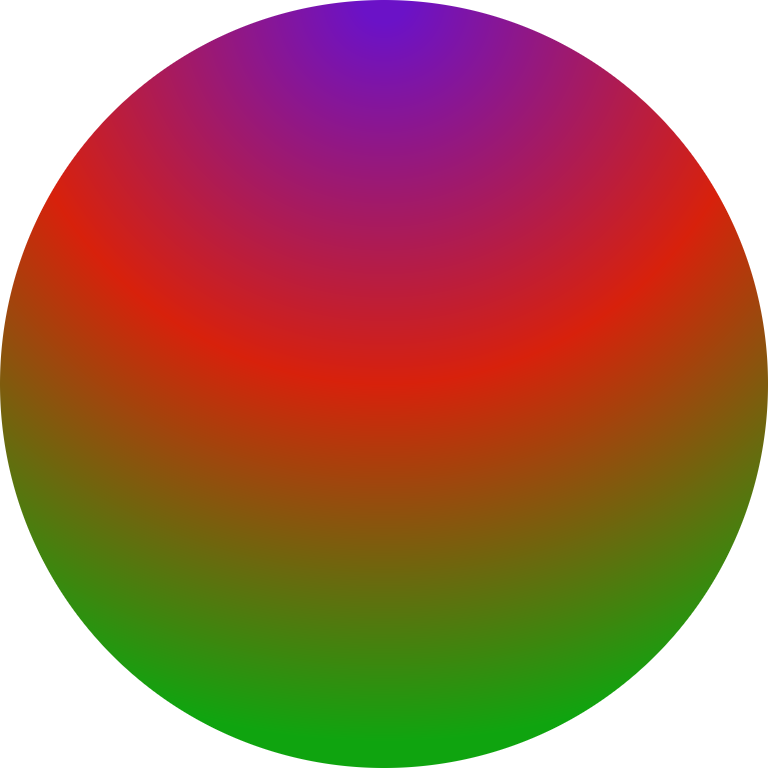
A Shadertoy shader for this background:

```glsl
// A full-width disc on white, filled with a three-stop radial gradient.
// The gradient is centred on the disc's top point, so its violet, red and
// green bands bend as arcs; the rim is antialiased over one pixel.

#define VIOLET vec3(0.42, 0.07, 0.78)
#define RED vec3(0.845, 0.13, 0.045)
#define GREEN vec3(0.06, 0.645, 0.06)
#define PAPER vec3(1.0)
#define DISC_CENTER vec2(0.5, 0.5)
#define DISC_RADIUS 0.5
#define GRADIENT_CENTER vec2(0.5, 1.0)
#define VIOLET_STOP 0.03
#define RED_STOP 0.5
#define GREEN_STOP 0.965

// Position of t between two stops, held at 0 and 1 outside them
float ramp(float start, float end, float t) {
    return clamp((t - start) / (end - start), 0.0, 1.0);
}

vec3 radialGradient(vec2 p) {
    float t = distance(p, GRADIENT_CENTER);
    vec3 inner = mix(VIOLET, RED, ramp(VIOLET_STOP, RED_STOP, t));
    return mix(inner, GREEN, ramp(RED_STOP, GREEN_STOP, t));
}

void mainImage(out vec4 fragColor, in vec2 fragCoord) {
    // Square canvas units, centred when the canvas is not square
    float side = min(iResolution.x, iResolution.y);
    vec2 p = (fragCoord - 0.5 * iResolution.xy) / side + 0.5;

    // Disc coverage with a soft one-pixel rim
    float edge = distance(p, DISC_CENTER) - DISC_RADIUS;
    float coverage = clamp(0.5 - edge * side, 0.0, 1.0);

    fragColor = vec4(mix(PAPER, radialGradient(p), coverage), 1.0);
}
```
